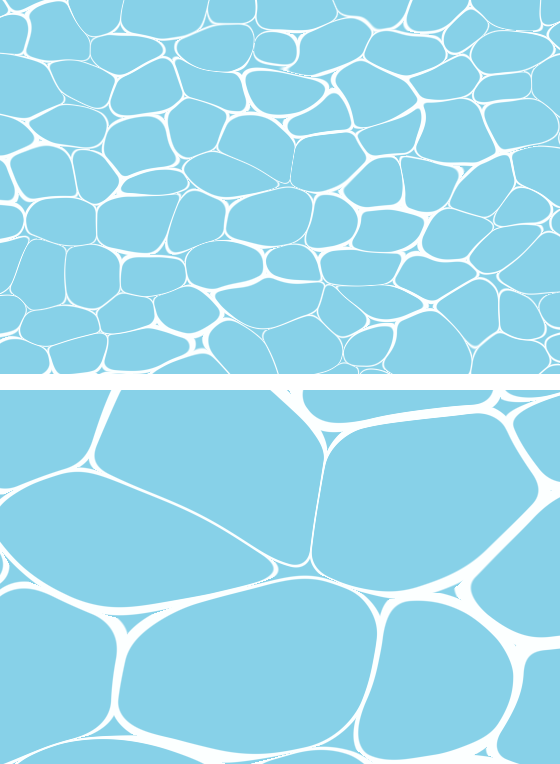
Top: the whole. Bottom: its middle third, enlarged.
Write a WebGL 2 fragment shader that draws this pattern.

```glsl
#version 300 es
precision highp float;
// Cartoon pool water: pale caustic lines around soft, flattened blue cells.
// Each cell is a tilted ellipse field; the borders where two fields tie are
// rounded with a smooth minimum and inked with a line of changing width.

uniform vec2 u_resolution;
out vec4 fragColor;

const vec3 WATER = vec3(0.53, 0.82, 0.91);
const vec3 FOAM = vec3(0.99, 1.0, 1.0);
const vec2 CELL_SIZE = vec2(0.178, 0.118);  // in canvas heights
const float JITTER = 0.72;
const vec2 STRETCH = vec2(1.08, 1.38);      // range of ellipse flattening
const float MAX_TILT = 0.5;                 // radians
const float SIZE_SPREAD = 0.034;
const float WARP_SCALE = 7.0;
const float WARP_AMOUNT = 0.038;
const float WIDTH_SCALE = 9.0;
const vec2 HALF_WIDTH = vec2(0.0011, 0.0066);
const vec2 CORNER_ROUND = vec2(0.010, 0.042);
const int REACH = 2;

// Integer hash: three values from 0 to 1 for a grid point.
vec3 hash3(vec2 cell, int salt) {
    uvec3 v = uvec3(ivec3(ivec2(cell), salt) + 512);
    v = v * 1664525u + 1013904223u;
    v += v.yzx * v.zxy;
    v ^= v >> 16u;
    v += v.yzx * v.zxy;
    return vec3(v >> 8u) / float(1 << 24);
}

// Smooth value noise with three channels.
vec3 noise3(vec2 p, int salt) {
    vec2 i = floor(p), f = fract(p);
    f = f * f * f * (f * (f * 6.0 - 15.0) + 10.0);
    vec3 low = mix(hash3(i, salt), hash3(i + vec2(1, 0), salt), f.x);
    vec3 high = mix(hash3(i + vec2(0, 1), salt), hash3(i + vec2(1, 1), salt), f.x);
    return mix(low, high, f.y);
}

float smoothMin(float a, float b, float k) {
    float h = max(k - abs(a - b), 0.0) / k;
    return min(a, b) - 0.25 * h * h * k;
}

// Ellipse field of one cell: gradient in xy, value in z.
vec3 cellField(vec2 p, vec2 id) {
    vec3 place = hash3(id, 1), form = hash3(id, 2);
    vec2 stagger = vec2(0.5 * mod(id.y, 2.0), 0.0);
    vec2 center = (id + 0.5 + stagger + JITTER * (place.xy - 0.5)) * CELL_SIZE;
    float tilt = MAX_TILT * (2.0 * form.x - 1.0);
    float stretch = mix(STRETCH.x, STRETCH.y, form.y);
    mat2 turn = mat2(cos(tilt), -sin(tilt), sin(tilt), cos(tilt));
    vec2 squash = vec2(1.0 / stretch, stretch);
    vec2 q = squash * (turn * (p - center));
    float radius = max(length(q), 1e-5);
    vec2 gradient = transpose(turn) * (squash * q / radius);
    return vec3(gradient, radius - SIZE_SPREAD * place.z);
}

// Distance to the rounded border of the cell that holds p.
// It turns negative in the small gaps between rounded corners.
float borderDistance(vec2 p, float rounding) {
    vec2 home = floor(p / CELL_SIZE), ownerId = home;
    vec3 owner = vec3(0.0, 0.0, 1e3);
    for (int y = -REACH; y <= REACH; y++)
        for (int x = -REACH; x <= REACH; x++) {
            vec2 id = home + vec2(x, y);
            vec3 field = cellField(p, id);
            if (field.z < owner.z) {
                owner = field;
                ownerId = id;
            }
        }

    float border = 1.0;
    for (int y = -REACH; y <= REACH; y++)
        for (int x = -REACH; x <= REACH; x++) {
            vec2 id = home + vec2(x, y);
            if (id == ownerId) continue;
            vec3 gap = cellField(p, id) - owner;
            float edge = gap.z / max(length(gap.xy), 0.3);
            border = smoothMin(border, edge, rounding);
        }
    return border;
}

void main() {
    vec2 p = gl_FragCoord.xy / u_resolution.y;
    float pixel = 1.0 / u_resolution.y;

    // Bend the plane so that borders swing in soft curves.
    vec2 bend = noise3(p * WARP_SCALE, 3).xy - 0.5;
    vec2 bent = p + WARP_AMOUNT * bend;

    // Stroke width and corner rounding drift over the canvas.
    vec3 drift = noise3(p * WIDTH_SCALE, 4);
    float halfWidth = mix(HALF_WIDTH.x, HALF_WIDTH.y, drift.x * drift.x);
    float rounding = mix(CORNER_ROUND.x, CORNER_ROUND.y, drift.y);

    float d = abs(borderDistance(bent, rounding));
    float soft = 0.7 * pixel;
    float line = 1.0 - smoothstep(halfWidth - soft, halfWidth + soft, d);
    fragColor = vec4(mix(WATER, FOAM, line), 1.0);
}
```
